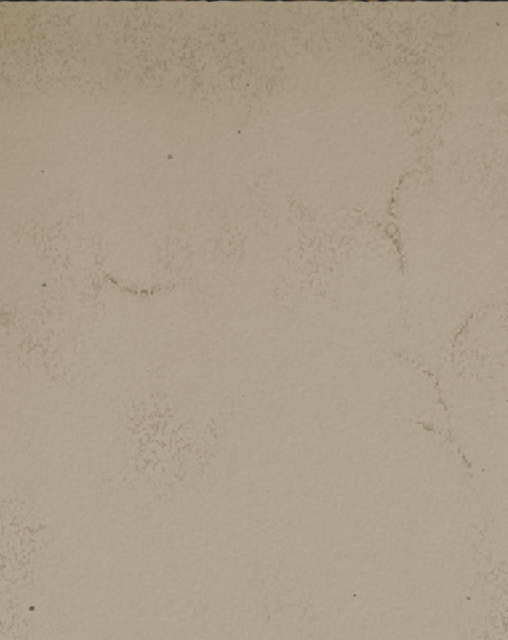
Give the GLSL for this texture, as a WebGL 2 fragment shader.

```glsl
#version 300 es
precision highp float;
// Aged beige paper with fine grain, brown smudges, curved creases and dark specks.

#define PALE vec3(0.690, 0.645, 0.567)
#define WARM vec3(0.664, 0.614, 0.528)
#define STAIN vec3(0.43, 0.35, 0.24)
#define SPECK vec3(0.33, 0.29, 0.24)
#define GRAIN_SCALE 300.0
#define GRAIN_DEPTH 0.030
#define SMUDGE_DEPTH 0.30
#define CREASE_COUNT 6
#define CREASE_DEPTH 0.55
#define SPECK_CELLS 6.0
#define SPECK_CHANCE 0.40
#define EDGE_WIDTH 0.0021

uniform vec2 u_resolution;
out vec4 fragColor;

// Integer hash giving three values in 0..1.
vec3 hash3(ivec2 cell, int seed) {
  uvec3 v = uvec3(ivec3(cell, seed)) * 1664525u + 1013904223u;
  v += v.yzx * v.zxy;
  v ^= v >> 16u;
  v += v.yzx * v.zxy;
  return vec3(v >> 8u) / 16777216.0;
}

float valueNoise(vec2 p, int seed) {
  ivec2 cell = ivec2(floor(p));
  vec2 f = fract(p);
  f = f * f * (3.0 - 2.0 * f);
  float low = mix(hash3(cell, seed).x, hash3(cell + ivec2(1, 0), seed).x, f.x);
  float high = mix(hash3(cell + ivec2(0, 1), seed).x, hash3(cell + ivec2(1, 1), seed).x, f.x);
  return mix(low, high, f.y);
}

float fbm(vec2 p, int seed) {
  float sum = 0.0, gain = 0.5;
  for (int i = 0; i < 4; i++) {
    sum += gain * valueNoise(p, seed + i);
    p = mat2(1.6, 1.2, -1.2, 1.6) * p + 3.7;
    gain *= 0.5;
  }
  return sum / 0.9375;
}

// Short arcs, strongest at mid length, broken up by the grit.
float creases(vec2 p, vec2 size, float grit) {
  float amount = 0.0;
  vec2 warp = 0.035 * (vec2(fbm(p * 14.0, 31), fbm(p * 14.0, 37)) - 0.5);
  for (int i = 0; i < CREASE_COUNT; i++) {
    vec3 place = hash3(ivec2(i, 7), 41);
    vec3 shape = hash3(ivec2(i, 9), 43);
    vec2 middle = size * vec2(0.2 + 0.7 * place.x, 0.25 + 0.5 * (float(i) + place.y) / float(CREASE_COUNT));
    float radius = mix(0.07, 0.17, shape.x);
    float turn = 6.2832 * shape.y;
    vec2 axis = vec2(cos(turn), sin(turn));
    vec2 q = p + warp - middle + axis * radius;
    float along = acos(clamp(dot(normalize(q + 1e-5), axis), -1.0, 1.0)) * radius;
    float across = abs(length(q) - radius);
    float fade = 1.0 - smoothstep(0.01, 0.12, along);
    float core = exp(-pow(across / 0.003, 2.0));
    float halo = 0.35 * exp(-pow(across / 0.016, 2.0));
    amount += (core + halo) * fade * mix(0.4, 1.0, shape.z);
  }
  return min(amount, 1.0) * smoothstep(0.35, 0.75, grit);
}

// One possible irregular dot in each cell.
float specks(vec2 p, float pixel) {
  ivec2 cell = ivec2(floor(p * SPECK_CELLS));
  vec3 place = hash3(cell, 53);
  vec3 look = hash3(cell, 59);
  vec2 q = p - (vec2(cell) + 0.15 + 0.7 * place.xy) / SPECK_CELLS;
  q += 0.003 * (vec2(valueNoise(p * 260.0, 61), valueNoise(p * 260.0, 67)) - 0.5);
  float radius = mix(0.0012, 0.0042, look.x * look.x);
  float dotShape = 1.0 - smoothstep(-pixel, pixel, length(q * vec2(1.0, 1.25)) - radius);
  return dotShape * step(place.z, SPECK_CHANCE) * mix(0.3, 0.8, look.y);
}

void main() {
  float pixel = 1.0 / u_resolution.y;
  vec2 p = gl_FragCoord.xy * pixel;
  vec2 size = vec2(u_resolution.x * pixel, 1.0);

  // Broad tone, warmer towards the top and the left side.
  float cloud = fbm(p * 3.5, 1) - 0.5;
  float topEdge = smoothstep(0.78, 1.0, p.y + 0.25 * cloud);
  float leftEdge = 1.0 - smoothstep(0.0, 0.14, p.x);
  float warmth = smoothstep(0.2, 1.0, p.y + 0.6 * cloud + 0.15 * leftEdge);
  vec3 color = mix(PALE, WARM, warmth);
  color -= vec3(0.030, 0.036, 0.042) * (topEdge * topEdge + 0.5 * leftEdge * p.y);

  // Fine grain lit from one corner, over a soft mottle.
  vec2 g = p * GRAIN_SCALE;
  float relief = valueNoise(g * 0.6, 11) - valueNoise(g * 0.6 + vec2(0.5, -0.7), 11);
  float grain = valueNoise(g, 13) - 0.5;
  float mottle = fbm(p * 45.0, 17) - 0.5;
  color += GRAIN_DEPTH * (0.7 * grain + 0.5 * relief + 0.25 * mottle);

  // Dusty smudges gathered in soft, slightly upright patches.
  float grit = fbm(p * vec2(240.0, 200.0), 19);
  float cover = fbm(p * vec2(9.0, 6.5) + 5.0, 23) + 0.15 * topEdge + 0.06 * leftEdge;
  float patches = smoothstep(0.44, 0.84, cover + 0.3 * (fbm(p * vec2(48.0, 36.0), 27) - 0.5));
  float smudge = patches * smoothstep(0.42, 0.85, grit) + 0.12 * smoothstep(0.64, 0.84, grit);
  color = mix(color, STAIN, SMUDGE_DEPTH * smudge);
  color = mix(color, STAIN, CREASE_DEPTH * creases(p, size, grit));
  color = mix(color, SPECK, specks(p, pixel));

  // Dark, broken upper border with brown and bluish flecks.
  float fleck = valueNoise(vec2(p.x * 110.0, 0.5), 71);
  float tint = valueNoise(vec2(p.x * 60.0, 0.5), 73);
  vec3 border = mix(vec3(0.07, 0.08, 0.12), vec3(0.42, 0.32, 0.20), smoothstep(0.45, 0.85, tint));
  float edge = smoothstep(-pixel, pixel, p.y - 1.0 + EDGE_WIDTH * (0.5 + fleck));
  color = mix(color, border, edge * mix(0.6, 1.0, fleck));

  fragColor = vec4(color, 1.0);
}
```
